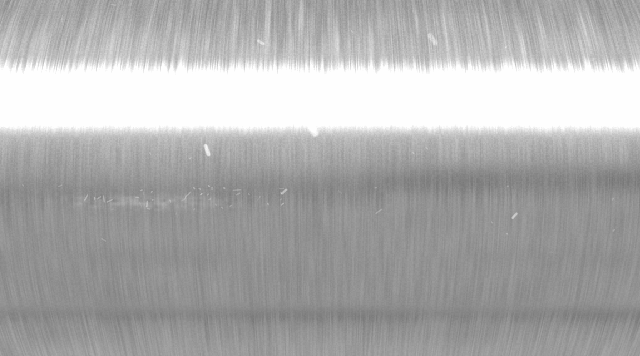
Write a Shadertoy shader that draws this texture.

```glsl
// Brushed steel cylinder with a bright horizontal reflection, fine grain and scratches.

float hash(vec2 p) {
    vec3 q = fract(vec3(p.xyx) * 0.1031);
    q += dot(q, q.yzx + 33.33);
    return fract((q.x + q.y) * q.z);
}

float valueNoise(vec2 p) {
    vec2 cell = floor(p);
    vec2 f = fract(p);
    f = f * f * (3.0 - 2.0 * f);
    float low = mix(hash(cell), hash(cell + vec2(1, 0)), f.x);
    float high = mix(hash(cell + vec2(0, 1)), hash(cell + vec2(1, 1)), f.x);
    return mix(low, high, f.y);
}

float bell(float x, float center, float width) {
    float d = (x - center) / width;
    return exp(-d * d);
}

// Soft line from a to b
float scratch(vec2 p, vec2 a, vec2 b, float width) {
    vec2 along = b - a;
    float h = clamp(dot(p - a, along) / dot(along, along), 0.0, 1.0);
    return 1.0 - smoothstep(width * 0.3, width, length(p - a - along * h));
}

// Vertical tone of the cylinder; t runs from top (0) to bottom (1)
float cylinderTone(float t, float x) {
    float upper = mix(0.63, 0.75, smoothstep(0.0, 0.17, t));
    float lower = 0.565 + 0.30 * exp(-max(t - 0.34, 0.0) / 0.08);
    lower += 0.045 * smoothstep(0.91, 1.0, t);
    float tone = mix(upper, lower, smoothstep(0.25, 0.29, t));
    float darkCenter = mix(0.545, 0.505, smoothstep(0.2, 0.8, x));
    tone -= mix(0.045, 0.085, smoothstep(0.3, 0.8, x)) * bell(t, darkCenter, 0.045);
    tone -= 0.05 * bell(t, 0.885, 0.022);
    float glow = smoothstep(0.155, 0.225, t) * (1.0 - smoothstep(0.315, 0.39, t));
    return tone + 0.40 * glow;
}

// Vertical grain in layers from broad to hair-thin
float brushedGrain(vec2 p) {
    float broad = valueNoise(p * vec2(45.0, 2.0)) - 0.5;
    float medium = valueNoise(p * vec2(150.0, 5.0) + 17.0) - 0.5;
    float fine = valueNoise(p * vec2(290.0, 16.0) + 43.0) - 0.5;
    return 0.3 * broad + 0.55 * medium + 0.9 * fine;
}

// Pale worn streaks hanging from the top edge
float wornStreaks(vec2 p, float t, float aspect) {
    float sum = 0.0;
    for (int i = 0; i < 22; i++) {
        float id = float(i);
        float x = (id + hash(vec2(id, 3.0))) / 22.0 * aspect - 0.5 * aspect;
        float width = mix(0.003, 0.011, hash(vec2(id, 7.0)));
        float center = mix(0.02, 0.15, hash(vec2(id, 11.0)));
        sum += bell(p.x, x, width) * bell(t, center, 0.07) * hash(vec2(id, 19.0));
    }
    return sum;
}

// Tiny scattered scratches inside a box given by its corner and size
float scatteredScratches(vec2 p, vec2 corner, vec2 size, float seed) {
    float sum = 0.0;
    for (int i = 0; i < 38; i++) {
        float id = float(i) + seed;
        vec2 a = corner + size * vec2(hash(vec2(id, 2.0)), hash(vec2(id, 5.0)));
        float angle = 6.283 * hash(vec2(id, 8.0));
        float reach = 0.003 + 0.018 * pow(hash(vec2(id, 13.0)), 3.0);
        vec2 b = a + reach * vec2(cos(angle), sin(angle));
        sum += scratch(p, a, b, 0.003) * mix(0.3, 1.0, hash(vec2(id, 21.0)));
    }
    return sum;
}

// Larger dents and chips
float chips(vec2 p, float aspect) {
    vec2 s = vec2(aspect, 1.0);
    float sum = scratch(p, vec2(0.321, 0.59) * s, vec2(0.326, 0.567) * s, 0.008);
    sum += 0.7 * scratch(p, vec2(0.488, 0.64) * s, vec2(0.492, 0.625) * s, 0.014);
    sum += 0.8 * scratch(p, vec2(0.441, 0.457) * s, vec2(0.447, 0.467) * s, 0.005);
    sum += 0.8 * scratch(p, vec2(0.801, 0.388) * s, vec2(0.807, 0.400) * s, 0.005);
    sum += 0.5 * scratch(p, vec2(0.672, 0.90) * s, vec2(0.680, 0.88) * s, 0.010);
    sum += 0.6 * scratch(p, vec2(0.404, 0.885) * s, vec2(0.411, 0.877) * s, 0.006);
    return sum;
}

void mainImage(out vec4 fragColor, in vec2 fragCoord) {
    float aspect = iResolution.x / iResolution.y;
    vec2 p = fragCoord / iResolution.y;
    float x = p.x / aspect;
    float t = 1.0 - p.y;

    // Brush lines bow toward the center at the top and bottom
    float bow = 1.0 - 0.4 * (t - 0.5) * (t - 0.5);
    vec2 brushed = vec2((p.x - 0.5 * aspect) / bow, p.y);
    float grain = brushedGrain(brushed + vec2(10.0));
    float speckle = hash(floor(p * 284.0)) - 0.5;

    // The grain also frays the reflection's edges
    float tone = cylinderTone(t + 0.018 * grain, x);
    float roughness = mix(0.10, 0.055, smoothstep(0.35, 0.62, t));
    tone += roughness * (grain + 0.5 * speckle);
    tone += 0.025 * (valueNoise(p * vec2(7.0, 18.0)) - 0.5);

    // Surface wear
    tone += 0.15 * wornStreaks(brushed, t, aspect);
    float scuff = bell(t, 0.568, 0.018) * bell(x, 0.22, 0.13);
    tone += scuff * 0.12 * valueNoise(p * vec2(50.0, 110.0));
    tone += 0.15 * scatteredScratches(p, vec2(0.15, 0.41), vec2(0.65, 0.07), 5.0);
    tone += 0.11 * scatteredScratches(p, vec2(0.0, 0.28), vec2(aspect, 0.72), 71.0);
    tone += 0.24 * chips(p, aspect);

    fragColor = vec4(vec3(clamp(tone, 0.0, 0.995)), 1.0);
}
```
